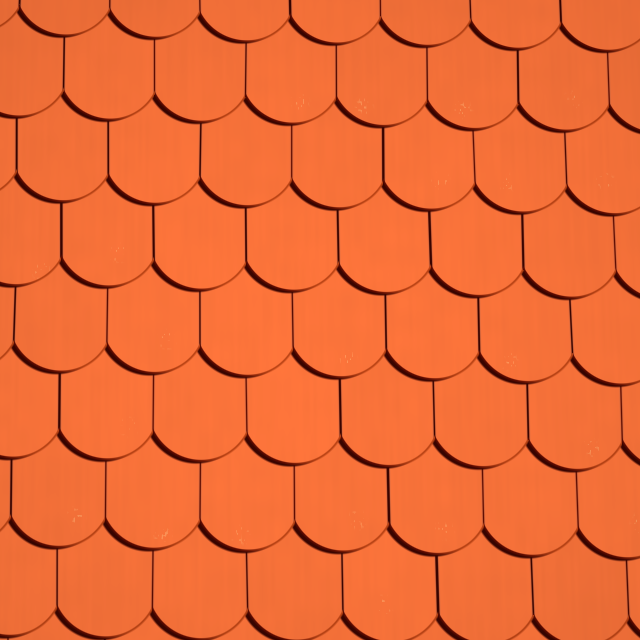
A WebGL 1 fragment shader for this texture:

```glsl
precision highp float;
uniform vec2 u_resolution;

const vec3 CLAY = vec3(0.975, 0.448, 0.226);
const vec3 DUSTY_EDGE = vec3(0.84, 0.42, 0.26);
const vec3 LIT_RIM = vec3(0.72, 0.26, 0.08);
const vec3 DARK_RIM = vec3(0.36, 0.04, 0.0);
const vec3 SHADE = vec3(0.22, 0.015, 0.0);
const vec3 SCUFF = vec3(1.0, 0.66, 0.42);

const float ROW_ASPECT = 0.91;   // row height over tile width
const float ARC_RADIUS = 0.555;  // in tile widths
const float RIM_WIDTH = 0.02;
const vec2 SHADOW_SHIFT = vec2(-0.052, 0.038);

float hash(vec2 p) {
  return fract(sin(dot(p, vec2(127.1, 311.7))) * 43758.55);
}

float noise(vec2 p) {
  vec2 i = floor(p);
  vec2 f = fract(p);
  f = f * f * (3.0 - 2.0 * f);
  float low = mix(hash(i), hash(i + vec2(1.0, 0.0)), f.x);
  float high = mix(hash(i + vec2(0.0, 1.0)), hash(i + 1.0), f.x);
  return mix(low, high, f.y);
}

float cover(float dist, float soft) {
  return 1.0 - smoothstep(-soft, soft, dist);
}

// Slightly fanned rows: x counts tiles across, y counts rows downward
vec2 roofCoords(vec2 p) {
  float dx = p.x - 0.3125;
  float a = 0.00096;
  float b = 0.1271 - 0.0015 * dx;
  float c = 0.0599 + 0.028 * dx - (1.0 - p.y);
  float row = -2.0 * c / (b + sqrt(b * b - 4.0 * a * c));
  return vec2(dx / (0.1414 + 0.00112 * row), row);
}

// Signed distance to the rounded lower edge of one row of tiles
float scallop(vec2 g, float row) {
  float lift = 0.016 * (hash(vec2(floor(g.x), row)) - 0.5);
  float down = max(g.y + ARC_RADIUS + lift, 0.0);
  return length(vec2(fract(g.x) - 0.5, down)) - ARC_RADIUS;
}

// Pale scratches in a small patch on some tiles
float scuffs(vec2 g, vec2 tile) {
  vec2 centre = vec2(0.3 + 0.5 * hash(tile + 3.1), -0.12 - 0.25 * hash(tile + 7.7));
  float patchArea = 1.0 - smoothstep(0.03, 0.13, length(vec2(fract(g.x), g.y) - centre));
  float grains = smoothstep(0.72, 0.92, noise(g * vec2(55.0, 32.0)));
  return patchArea * grains * step(0.62, hash(tile + 5.3));
}

vec3 tileFace(vec2 g, float row, float soft) {
  vec2 tile = vec2(floor(g.x), row);
  float streaks = noise(vec2(g.x * 26.0, g.y * 1.5 + row * 9.0)) - 0.5;
  float mottle = noise(g * 5.0 + row * 13.0) - 0.5;
  float tone = 1.0 + 0.022 * (hash(tile + 1.7) - 0.5) + 0.018 * streaks + 0.016 * mottle;
  vec3 color = mix(CLAY * tone, SCUFF, 0.6 * scuffs(g, tile));

  // Joint of varying width, lean and depth
  float joint = floor(g.x + 0.5);
  float chance = hash(vec2(joint, row) + 11.3);
  float lean = 0.035 * (hash(vec2(joint, row) + 4.9) - 0.5) * (g.y + 0.31);
  float offset = g.x - joint - lean;
  float halfWidth = mix(0.007, 0.015, chance * chance * chance);
  color = mix(color, DUSTY_EDGE, 0.7 * cover(abs(offset) - halfWidth - 0.011, soft));
  vec3 gap = mix(DARK_RIM, SHADE, smoothstep(0.1, 0.6, chance));
  return mix(color, gap, cover(abs(offset) - halfWidth, soft));
}

vec3 paintRow(vec3 color, vec2 roof, float row, float soft) {
  vec2 g = vec2(roof.x + 0.5 * mod(row, 2.0), (roof.y - row) * ROW_ASPECT);
  float edge = scallop(g, row);
  float shadow = scallop(g - SHADOW_SHIFT, row);
  vec3 rim = mix(DARK_RIM, LIT_RIM, smoothstep(-0.15, 0.3, fract(g.x) - 0.5));
  color = mix(color, SHADE, cover(shadow, soft + 0.006));
  color = mix(color, rim, cover(edge - RIM_WIDTH, soft + 0.004));
  return mix(color, tileFace(g, row, soft), cover(edge, soft));
}

void main() {
  vec2 p = gl_FragCoord.xy / u_resolution;
  vec2 roof = roofCoords(p);
  float soft = 0.8 / (0.145 * min(u_resolution.x, u_resolution.y));

  // Lower rows lie beneath the upper ones
  vec3 color = CLAY;
  for (int i = 0; i < 3; i++) {
    color = paintRow(color, roof, floor(roof.y) + 2.0 - float(i), soft);
  }

  // Gentle falloff toward the corners
  vec2 fromCentre = p - vec2(0.5, 0.45);
  color *= 1.015 - 0.17 * dot(fromCentre, fromCentre);
  gl_FragColor = vec4(color, 1.0);
}
```
